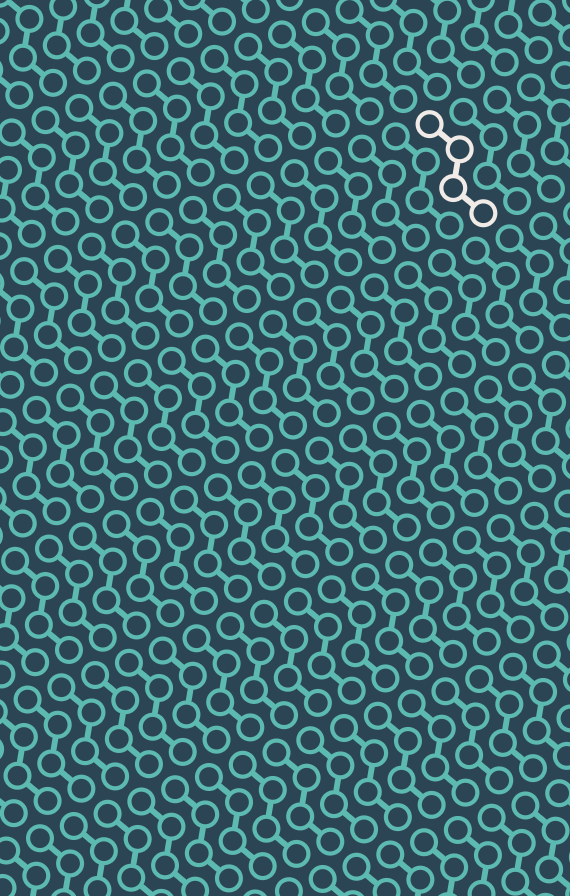
Reproduce this pattern procedurally as a Shadertoy shader.

```glsl
// Slanted rows of teal chains on dark slate, one chain picked out in off-white.
// Each chain is four rings joined by three bars, repeated on a skewed lattice;
// distance functions give the shape and half-turn symmetry builds each chain.

const float CANVAS_HEIGHT = 768.0;               // design units from top to bottom
const vec2 STEP_ALONG = vec2(28.96, -10.5);      // to the next chain in a row
const vec2 STEP_DOWN = vec2(39.6, 108.4);        // to the next row
const vec2 FIRST_CENTER = vec2(62.05, 141.2);
const vec2 ACCENT_CELL = vec2(10.0, 1.0);

// Nodes relative to the chain centre, y pointing down
const vec2 OUTER_NODE = vec2(-23.05, -38.2);
const vec2 INNER_NODE = vec2(2.75, -16.6);
const float RING_RADIUS = 10.2;
const float RING_WIDTH = 3.6;
const float BAR_WIDTH = 5.0;

const vec3 SLATE = vec3(0.17, 0.27, 0.33);
const vec3 TEAL = vec3(0.36, 0.73, 0.69);
const vec3 OFF_WHITE = vec3(0.94, 0.92, 0.90);

float ringDistance(vec2 p, vec2 center, float radius, float width) {
    return abs(length(p - center) - radius) - 0.5 * width;
}

// Bar between two ring centres, cut away inside both rings
float barDistance(vec2 p, vec2 a, vec2 b, float radius, float width) {
    vec2 ap = p - a, ab = b - a;
    float t = clamp(dot(ap, ab) / dot(ab, ab), 0.0, 1.0);
    float bar = length(ap - ab * t) - 0.5 * width;
    float inside = radius - min(length(ap), length(p - b));
    return max(bar, inside);
}

// Two rings and their bar: one half of a chain
float halfChainDistance(vec2 p) {
    float rings = min(ringDistance(p, OUTER_NODE, RING_RADIUS, RING_WIDTH),
                      ringDistance(p, INNER_NODE, RING_RADIUS, RING_WIDTH));
    return min(rings, barDistance(p, OUTER_NODE, INNER_NODE, RING_RADIUS, BAR_WIDTH));
}

float chainDistance(vec2 p) {
    float halves = min(halfChainDistance(p), halfChainDistance(-p));
    return min(halves, barDistance(p, INNER_NODE, -INNER_NODE, RING_RADIUS, BAR_WIDTH));
}

float coverage(float dist, float pixel) {
    return clamp(0.5 - dist / pixel, 0.0, 1.0);
}

void mainImage(out vec4 fragColor, in vec2 fragCoord) {
    float pixel = CANVAS_HEIGHT / iResolution.y;
    vec2 p = vec2(fragCoord.x, iResolution.y - fragCoord.y) * pixel - FIRST_CENTER;

    mat2 lattice = mat2(STEP_ALONG, STEP_DOWN);
    vec2 nearestCell = round(inverse(lattice) * p);
    vec3 color = SLATE;

    // Chains reach past their own cell, so visit the neighbours too
    for (int row = -1; row <= 1; row++) {
        for (int column = -1; column <= 1; column++) {
            vec2 cell = nearestCell + vec2(column, row);
            float dist = chainDistance(p - lattice * cell);
            bool isAccent = distance(cell, ACCENT_CELL) < 0.5;
            color = mix(color, isAccent ? OFF_WHITE : TEAL, coverage(dist, pixel));
        }
    }
    fragColor = vec4(color, 1.0);
}
```
